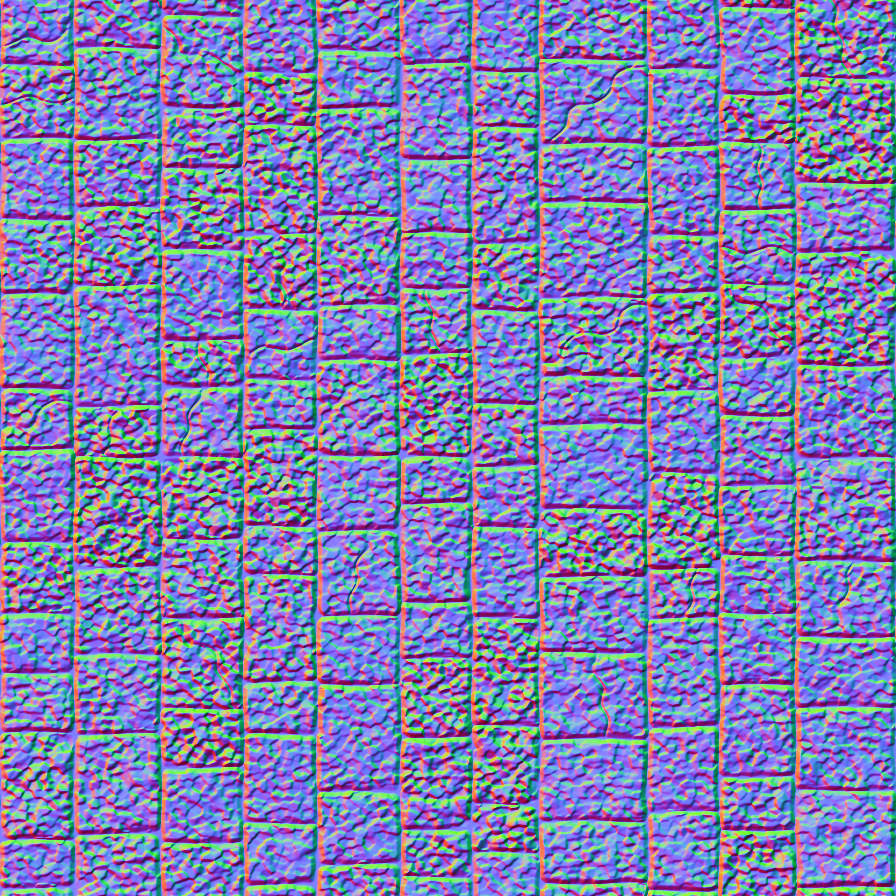
This texture map is drawn by a Shadertoy shader. Its source:

```glsl
// Normal map of rough hewn paving stones laid in eleven uneven columns.

const float columnEdge[12] = float[12](0.0, 0.083, 0.180, 0.272, 0.354, 0.447,
                                       0.527, 0.602, 0.723, 0.803, 0.888, 1.0);
const float stoneCount[11] = float[11](12.0, 10.0, 12.0, 12.0, 11.0, 12.0,
                                       11.0, 12.0, 11.0, 13.0, 10.0);

vec2 hash2(vec2 p) {
    vec3 q = fract(p.xyx * vec3(0.1031, 0.1030, 0.0973));
    q += dot(q, q.yzx + 33.33);
    return fract((q.xx + q.yz) * q.zy);
}

// Smooth cellular noise: each cell is a soft bump of random height
float cellular(vec2 p) {
    vec2 cell = floor(p), f = p - cell;
    float sum = 0.0, total = 0.0;
    for (int y = -1; y <= 1; y++)
    for (int x = -1; x <= 1; x++) {
        vec2 offset = vec2(x, y);
        vec2 seed = hash2(cell + offset + 50.0);
        vec2 d = offset + seed - f;
        float weight = exp(-6.0 * dot(d, d));
        sum += weight * hash2(cell + offset + 217.0).x;
        total += weight;
    }
    return sum / total;
}

// Joint height within a column, in units of the mean stone height
float joint(float row, float column, float count) {
    return row + 0.54 * (hash2(vec2(mod(row, count) + 7.0, column * 3.0 + 11.0)).x - 0.5);
}

float roundedBox(vec2 p, vec2 halfSize, float radius) {
    vec2 d = abs(p) - halfSize + radius;
    return length(max(d, 0.0)) + min(max(d.x, d.y), 0.0) - radius;
}

float height(vec2 p) {
    float coarse = cellular(p * vec2(48.0, 56.0));
    float grain = cellular(p * vec2(125.0, 155.0) + 31.0);

    // Uneven joints
    vec2 w = p + 0.001 * vec2(sin(p.y * 44.0 + 3.0 * sin(p.x * 19.0)),
                              sin(p.x * 50.0 + 4.0 * sin(p.y * 13.0)));
    w.x = fract(w.x);

    // Find the column, then the stone in it
    int column = 0;
    for (int i = 1; i < 11; i++) if (w.x >= columnEdge[i]) column = i;
    float c = float(column), count = stoneCount[column];
    float t = w.y * count + hash2(vec2(c + 3.0, 91.0)).y;
    float row = floor(t);
    if (t < joint(row, c, count)) row -= 1.0;
    else if (t >= joint(row + 1.0, c, count)) row += 1.0;
    float low = joint(row, c, count), high = joint(row + 1.0, c, count);

    vec2 id = vec2(c * 5.0 + 2.0, mod(row, count) + 40.0);
    vec2 shape = hash2(id), wear = hash2(id + 130.0);
    vec2 q = vec2(w.x - 0.5 * (columnEdge[column] + columnEdge[column + 1]),
                  (t - 0.5 * (low + high)) / count);
    vec2 halfSize = 0.5 * vec2(columnEdge[column + 1] - columnEdge[column],
                               (high - low) / count);

    // Narrow chipped bevel around the body
    float inside = -roundedBox(q, halfSize - 0.0006 * shape, 0.007);
    inside += 0.0022 * (coarse - 0.5) + 0.002 * (grain - 0.5);
    float body = smoothstep(-0.0008, 0.0058, inside);

    // Chiselled face, from fairly even to very rough
    float roughness = mix(0.75, 2.0, wear.x * wear.x);
    float face = roughness * (0.0125 * (grain - 0.5) + 0.005 * (coarse - 0.5));
    face += dot(q, shape - 0.5) * 0.12;

    // A wandering crack on some stones
    float angle = 6.28 * shape.x;
    float line = dot(q, vec2(cos(angle), sin(angle))) + 0.02 * (shape.y - 0.5)
               + 0.006 * sin(q.x * 110.0 + 9.0 * wear.x) + 0.004 * sin(q.y * 170.0);
    line /= 0.0026;
    face -= step(0.86, wear.y) * 0.005 * exp(-line * line);

    return body * (0.0105 + face);
}

void mainImage(out vec4 fragColor, in vec2 fragCoord) {
    vec2 uv = fragCoord / iResolution.xy;
    vec2 e = vec2(0.0009, 0.0);
    vec2 slope = vec2(height(uv + e.xy) - height(uv - e.xy),
                      height(uv + e.yx) - height(uv - e.yx)) / (2.0 * e.x);

    // Red leans left, green leans up, blue is the upright part
    vec3 normal = normalize(vec3(slope.x, -slope.y, 1.0));
    fragColor = vec4(normal.xy * 0.5 + 0.5, normal.z, 1.0);
}
```
